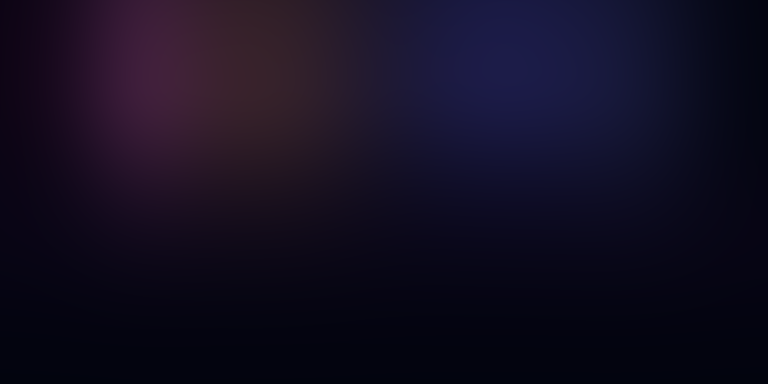
Reproduce this background procedurally as a Shadertoy shader.

```glsl
#define NIGHT   vec3(0.008, 0.014, 0.055)
#define DUSK    vec3(0.016, 0.004, 0.020)
#define PLUM    vec3(0.040, 0.000, 0.022)
#define MAGENTA vec3(0.165, 0.065, 0.140)
#define AMBER   vec3(0.190, 0.110, 0.090)
#define INDIGO  vec3(0.095, 0.090, 0.220)
#define BLUE    vec3(0.035, 0.038, 0.065)
#define FALL_BELOW 0.23
#define FALL_ABOVE 0.40

float bell(float offset, float width) {
    float t = offset / width;
    return exp(-0.5 * t * t);
}

// Glow with a soft column profile and a longer tail above than below
float glow(vec2 uv, vec2 center, float width) {
    vec2 offset = uv - center;
    float fall = offset.y < 0.0 ? FALL_BELOW : FALL_ABOVE;
    return bell(offset.x, width) * bell(offset.y, fall);
}

void mainImage(out vec4 fragColor, in vec2 fragCoord) {
    vec2 uv = fragCoord / iResolution.xy;

    // Dark base, faintly purple above the floor
    vec3 color = NIGHT + DUSK * bell(uv.y - 0.38, 0.16);

    // Warm lights on the left
    color += PLUM * glow(uv, vec2(0.02, 0.82), 0.08);
    color += MAGENTA * glow(uv, vec2(0.18, 0.80), 0.07);
    color += AMBER * glow(uv, vec2(0.34, 0.79), 0.11);

    // Cool lights on the right
    color += INDIGO * glow(uv, vec2(0.65, 0.82), 0.13);
    color += BLUE * glow(uv, vec2(0.83, 0.76), 0.08);

    fragColor = vec4(color, 1.0);
}
```
